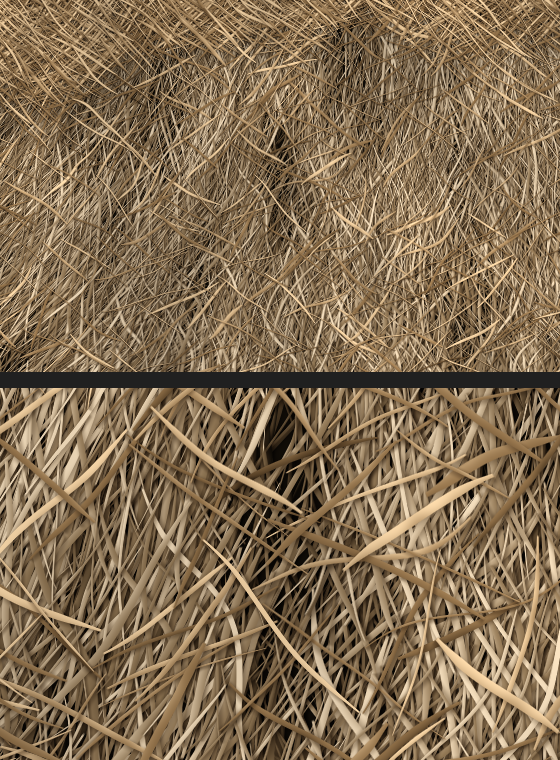
Top: the whole. Bottom: its middle third, enlarged.
Reproduce this texture procedurally as a Shadertoy shader.

```glsl
// Dry hay hanging over a bank: thin curved straws, fanned out below a tangled mat.
// Rotated, gently warped grids of straws are painted from back to front; each
// straw casts a soft shadow, and the mat along the top is laid on last.

const int HANGING_LAYERS = 34;
const int MAT_LAYERS = 17;
const vec2 HANGING_CELL = vec2(0.027, 0.21);   // spacing across and along straws
const vec2 MAT_CELL = vec2(0.023, 0.15);
const vec3 SOIL = vec3(0.06, 0.045, 0.025);
const vec3 UMBER = vec3(0.28, 0.215, 0.135);
const vec3 STRAW = vec3(0.52, 0.425, 0.30);
const vec3 PALE = vec3(0.88, 0.80, 0.68);
const vec3 GOLD_TINT = vec3(1.05, 1.0, 0.92);
const vec3 SHADOW = vec3(0.27, 0.30, 0.34);    // light lost, most of it blue

float hash(vec2 p) {
    vec3 h = fract(p.xyx * 0.1031);
    h += dot(h, h.yzx + 33.33);
    return fract((h.x + h.y) * h.z);
}

vec4 hash4(vec2 p) {
    vec4 h = fract(p.xyxy * vec4(0.1031, 0.1030, 0.0973, 0.1099));
    h += dot(h, h.wzxy + 33.33);
    return fract((h.xxyz + h.yzzw) * h.zywx);
}

float noise(vec2 p) {
    vec2 i = floor(p), f = fract(p);
    f = f * f * (3.0 - 2.0 * f);
    return mix(mix(hash(i), hash(i + vec2(1, 0)), f.x),
               mix(hash(i + vec2(0, 1)), hash(i + vec2(1, 1)), f.x), f.y);
}

mat2 rotation(float angle) {
    float c = cos(angle), s = sin(angle);
    return mat2(c, s, -s, c);
}

vec3 hayColour(float tone) {
    vec3 low = mix(SOIL, UMBER, smoothstep(0.0, 0.25, tone));
    vec3 mid = mix(low, STRAW, smoothstep(0.12, 0.58, tone));
    return mix(mid, PALE, smoothstep(0.5, 1.08, tone));
}

// Shear that leans straws left below on the left side, and right on the right
vec2 fanOut(vec2 p) {
    float lean = 0.55 * (1.0 - smoothstep(-0.2, 1.0, p.x))
               - 0.25 * smoothstep(0.75, 1.6, p.x);
    return vec2(p.x - lean * (p.y - 0.5), p.y);
}

// How surely a straw centred at p belongs to the mat on top
float matCover(vec2 p) {
    float rim = 0.92 - 0.17 * (1.0 - smoothstep(0.0, 0.55, p.x));
    rim += 0.14 * (noise(p * 5.0) - 0.5);
    return smoothstep(rim - 0.11, rim + 0.1, p.y);
}

// Dark pockets between the hanging bundles
float gapAt(vec2 p) {
    float pocket = 0.6 * noise(p * vec2(12.0, 5.0) + 7.0) + 0.4 * noise(p * vec2(5.0, 3.0));
    return smoothstep(0.5, 0.78, pocket);
}

// Paints one grid of straws over the colour below it
vec3 paintLayer(vec3 below, vec2 p, float angle, float depth, float seed,
                bool isMat, float pixel) {
    vec2 size = isMat ? MAT_CELL : HANGING_CELL;
    mat2 turn = rotation(angle);
    vec2 q = turn * p;
    q.x += 0.08 * (noise(q * vec2(4.0, 3.7) + seed) - 0.5);
    q.x += 0.022 * (noise(q * vec2(12.0, 10.0) - seed) - 0.5);
    vec2 grid = q / size + seed;
    vec2 corner = floor(grid - 0.5);

    for (int k = 0; k < 4; k++) {
        vec2 cell = corner + vec2(k % 2, k / 2);
        vec4 place = hash4(cell + seed * 3.7);
        vec4 look = hash4(cell.yx + seed * 5.3 + 19.0);
        vec2 centre = cell + 0.5 + 0.5 * (place.xy - 0.5);
        vec2 home = ((centre - seed) * size) * turn;

        // A few loose mat straws lie scattered over the hanging ones
        float gap = gapAt(home);
        float presence = isMat ? max(0.85 * matCover(home), 0.06) : 0.9 - 0.65 * gap;
        if (look.w > presence) continue;

        // Distance to a bent centre line, with tapering ends
        vec2 d = grid - centre;
        float reach = mix(0.4, 0.73, look.z);
        float bend = (place.z - 0.5) * 0.65 * d.y + (place.w - 0.5) * d.y * d.y;
        float side = (d.x - bend) * size.x;
        float along = abs(d.y) / reach;
        float halfWidth = mix(0.0010, 0.0038, look.y * look.y)
                        * (1.0 - 0.6 * smoothstep(0.5, 1.0, along));
        float ends = 1.0 - smoothstep(0.97, 1.0, along);

        float shade = 1.0 - smoothstep(0.0, halfWidth + 0.0045, abs(side - 0.0014));
        below *= 1.0 - SHADOW * shade * ends;

        float body = clamp((halfWidth - abs(side)) / pixel + 0.5, 0.0, 1.0);
        body = min(body, 2.2 * halfWidth / pixel) * ends;
        float tone = 0.13 + 0.43 * depth + 0.53 * look.x;
        tone -= 0.4 * gap * (1.0 - depth);
        tone -= 0.09 * clamp(side / halfWidth, -1.0, 1.0);
        tone += 0.16 * (noise(vec2(d.y * 7.0, look.x * 90.0)) - 0.5);
        vec3 straw = hayColour(tone);
        if (isMat) straw *= GOLD_TINT;
        below = mix(below, straw, body);
    }
    return below;
}

void mainImage(out vec4 fragColor, in vec2 fragCoord) {
    vec2 p = fragCoord / iResolution.y;
    float pixel = 1.0 / iResolution.y;
    vec2 fanned = fanOut(p);
    vec3 colour = SOIL;

    // Hanging straws, mostly along the fan with some crossing it
    for (int i = 0; i < HANGING_LAYERS; i++) {
        float seed = float(i) * 7.31 + 3.0;
        float swing = 2.0 * hash(vec2(seed, 4.0)) - 1.0;
        float angle = 0.8 * swing * mix(0.35, 1.0, abs(swing));
        float depth = float(i) / float(HANGING_LAYERS - 1);
        colour = paintLayer(colour, fanned, angle, depth, seed, false, pixel);
    }
    colour *= 1.0 - 0.25 * matCover(p + vec2(0.0, 0.07));

    // Tangled mat, mostly lying flat
    for (int i = 0; i < MAT_LAYERS; i++) {
        float seed = float(i) * 5.17 + 211.0;
        float swing = 2.0 * hash(vec2(seed, 9.0)) - 1.0;
        float depth = 0.5 + 0.5 * float(i) / float(MAT_LAYERS - 1);
        colour = paintLayer(colour, p, 1.45 + 1.1 * swing, depth, seed, true, pixel);
    }

    // Broad, uneven daylight
    float daylight = 0.6 * noise(p * 2.6 + 5.0) + 0.4 * noise(fanned * vec2(9.0, 4.0));
    colour *= 0.76 + 0.5 * daylight;
    fragColor = vec4(clamp(colour, 0.0, 1.0), 1.0);
}
```
